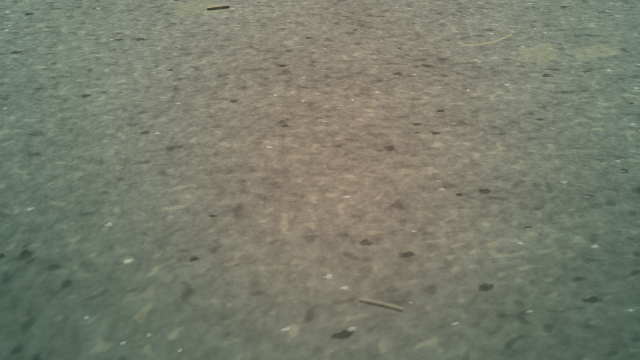
A Shadertoy shader for this texture:

```glsl
vec2 hash2(vec2 p) {
    vec3 q = fract(p.xyx * vec3(0.1031, 0.1030, 0.0973));
    q += dot(q, q.yzx + 33.33);
    return fract((q.xx + q.yz) * q.zy);
}

float gradientDot(vec2 cell, vec2 corner, vec2 f) {
    float angle = 6.2832 * hash2(cell + corner).x;
    return dot(vec2(cos(angle), sin(angle)), f - corner);
}

float gradientNoise(vec2 p) {
    vec2 cell = floor(p), f = p - cell;
    vec2 u = f * f * f * (f * (f * 6.0 - 15.0) + 10.0);
    float low = mix(gradientDot(cell, vec2(0, 0), f), gradientDot(cell, vec2(1, 0), f), u.x);
    float high = mix(gradientDot(cell, vec2(0, 1), f), gradientDot(cell, vec2(1, 1), f), u.x);
    return mix(low, high, u.y);
}

// Flat ground seen at a slant: detail shrinks and flattens upwards
vec2 groundPlane(vec2 p, float horizon) {
    return vec2(p.x, horizon) / (horizon - p.y) + 20.0;
}

// Sparse soft specks, one candidate per cell
float specks(vec2 p, float share, float radius) {
    vec2 cell = floor(p);
    vec2 offset = fract(p) - mix(vec2(0.3), vec2(0.7), hash2(cell));
    vec2 pick = hash2(cell + 71.0);
    float size = radius * mix(0.5, 1.2, pick.y);
    float d = length(offset * vec2(0.8, 1.2)) + 0.12 * gradientNoise(p * 5.0);
    return step(pick.x, share) * (1.0 - smoothstep(size * 0.4, size, d));
}

// Bent stalk between two points
float stalk(vec2 p, vec2 a, vec2 b, float bend, float width) {
    vec2 axis = b - a;
    float t = clamp(dot(p - a, axis) / dot(axis, axis), 0.0, 1.0);
    vec2 normal = normalize(vec2(-axis.y, axis.x));
    float d = length(p - a - axis * t - normal * bend * sin(3.1416 * t));
    return 1.0 - smoothstep(width * 0.4, width * 1.4, d);
}

float palePatch(vec2 p, vec2 centre, vec2 radii) {
    float d = length((p - centre) / radii) + 0.7 * gradientNoise(p * vec2(28.0, 60.0));
    return 1.0 - smoothstep(0.55, 1.15, d);
}

// Warm middle, cool sides, dim foreground
vec3 groundLight(vec2 p, float halfWidth) {
    vec3 nearCool = vec3(0.355, 0.420, 0.365);
    vec3 farCool = vec3(0.535, 0.568, 0.510);
    vec3 warm = vec3(0.570, 0.512, 0.442);
    float side = abs(p.x) / halfWidth;
    vec3 light = mix(nearCool, farCool, smoothstep(-0.05, 1.0, p.y));
    light *= mix(vec3(1.0), vec3(0.82, 0.90, 0.90), side * side);
    vec2 d = (p - vec2(0.06, 0.54)) / vec2(halfWidth * 2.0, 1.0);
    return mix(light, warm, exp(-12.0 * d.x * d.x - 3.5 * d.y * d.y));
}

float grainHeight(vec2 g, float sharpness) {
    float height = 0.0, weight = 1.0, frequency = 34.0;
    for (int i = 0; i < 3; i++) {
        height += weight * gradientNoise(g * frequency * vec2(1.0, 1.35));
        frequency *= 2.1;
        weight *= sharpness;
        g += 3.7;
    }
    return height;
}

void mainImage(out vec4 fragColor, in vec2 fragCoord) {
    float aspect = iResolution.x / iResolution.y;
    vec2 p = fragCoord / iResolution.y - vec2(0.5 * aspect, 0.0);
    vec2 ground = groundPlane(p, 1.9);
    ground.y -= 0.12 * p.x * (1.0 - p.y);

    vec3 color = groundLight(p, 0.5 * aspect);

    // Broad stains and fine grain
    float stain = gradientNoise(ground * vec2(5.0, 9.0)) + 0.6 * gradientNoise(ground * vec2(13.0, 20.0));
    float grain = grainHeight(ground, mix(0.60, 0.85, smoothstep(0.0, 0.6, p.y)));
    color *= 1.0 + 0.06 * stain + 0.14 * grain;

    // Tan chips, damp crumbs and narrow cracks
    float chips = smoothstep(0.22, 0.55, gradientNoise(ground * vec2(38.0, 62.0) + 9.0) + 0.3 * stain);
    float crumbs = smoothstep(0.25, 0.60, gradientNoise(ground * vec2(30.0, 52.0) + 41.0) - 0.3 * stain);
    float cracks = smoothstep(0.24, 0.50, gradientNoise(ground * vec2(24.0, 60.0) + 87.0));
    color += vec3(0.075, 0.062, 0.038) * chips;
    color -= vec3(0.075, 0.075, 0.068) * crumbs;
    color *= 1.0 - 0.14 * cracks * smoothstep(0.5, 0.85, p.y);

    // Scattered pebbles and bright fragments
    color *= 1.0 - 0.30 * specks(ground * vec2(17.0, 22.0), 0.06, 0.22);
    color += 0.15 * specks(ground * vec2(32.0, 40.0) + 5.0, 0.035, 0.22);

    // Dry sand patches
    vec3 sand = vec3(0.60, 0.61, 0.49);
    float patches = palePatch(p, vec2(-0.34, 0.978), vec2(0.085, 0.024));
    patches = max(patches, palePatch(p, vec2(0.605, 0.848), vec2(0.070, 0.028)));
    patches = max(patches, palePatch(p, vec2(0.765, 0.858), vec2(0.070, 0.026)));
    color = mix(color, sand * (1.0 + 0.08 * grain), 0.55 * patches);

    // Stalks with a thin shadow below
    vec2 shade = vec2(0.0, 0.006);
    color *= 1.0 - 0.55 * stalk(p + shade, vec2(-0.31, 0.980), vec2(-0.255, 0.986), 0.0, 0.004);
    color *= 1.0 - 0.25 * stalk(p + shade, vec2(0.112, 0.170), vec2(0.226, 0.144), 0.0, 0.005);
    float straw = stalk(p, vec2(-0.31, 0.980), vec2(-0.255, 0.988), 0.002, 0.003);
    straw = max(straw, stalk(p, vec2(0.395, 0.876), vec2(0.530, 0.903), -0.010, 0.003));
    straw = max(straw, 0.5 * stalk(p, vec2(0.112, 0.170), vec2(0.226, 0.144), 0.002, 0.005));
    color = mix(color, vec3(0.67, 0.63, 0.50), 0.8 * straw);

    fragColor = vec4(clamp(color, 0.0, 1.0), 1.0);
}
```
